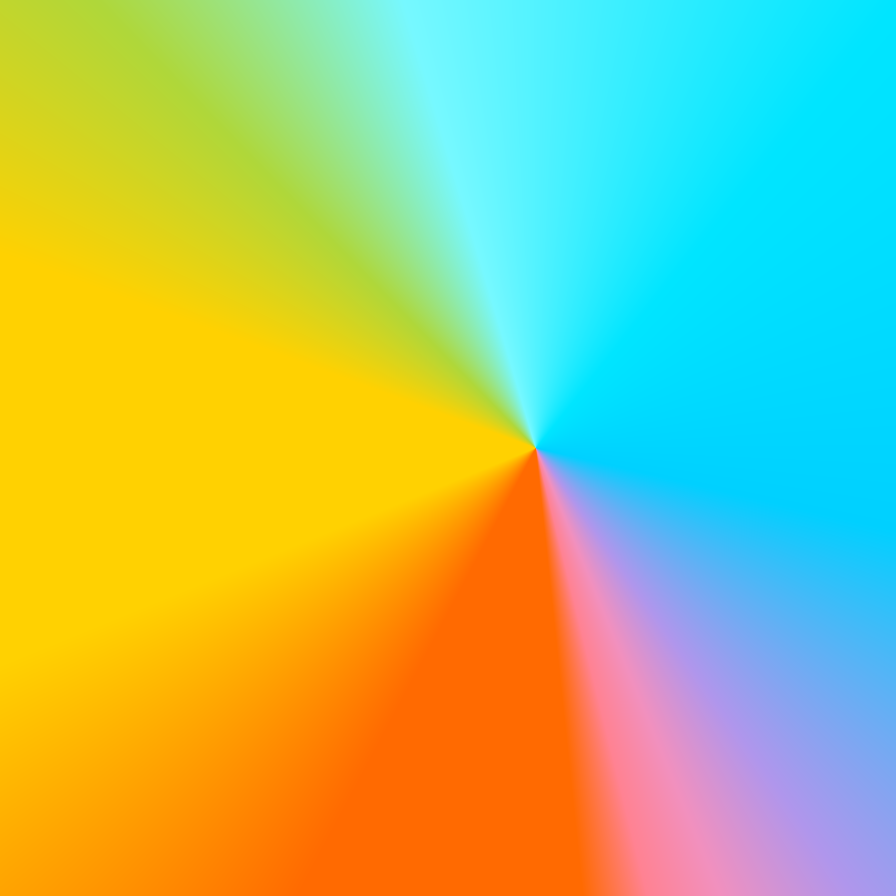
A WebGL 1 fragment shader for this background:

```glsl
precision highp float;
// Draws a conic gradient: a soft wheel of bright colours turning about an off-centre point.

uniform vec2 u_resolution;

// Hub of the wheel, as a fraction of the canvas
const vec2 HUB = vec2(0.598, 0.5);

// Stop angles in degrees, clockwise from straight up
const float ICE_AT = -16.5;
const float CYAN_AT = 39.0;
const float SKY_AT = 103.0;
const float LILAC_AT = 144.7;
const float ROSE_AT = 157.5;
const float CORAL_AT = 166.0;
const float ORANGE_FROM = 174.0;
const float ORANGE_TO = 208.0;
const float YELLOW_FROM = 248.0;
const float YELLOW_TO = 290.0;
const float LIME_AT = 315.5;
const float FULL_TURN = 360.0;

// Stop colours
const vec3 ICE = vec3(0.463, 0.973, 1.0);
const vec3 CYAN = vec3(0.0, 0.898, 1.0);
const vec3 SKY = vec3(0.0, 0.816, 1.0);
const vec3 LILAC = vec3(0.69, 0.588, 0.925);
const vec3 ROSE = vec3(0.945, 0.565, 0.745);
const vec3 CORAL = vec3(1.0, 0.51, 0.573);
const vec3 ORANGE = vec3(1.0, 0.416, 0.004);
const vec3 YELLOW = vec3(1.0, 0.82, 0.004);
const vec3 LIME = vec3(0.686, 0.843, 0.227);

// Subsamples per axis, to smooth the hub
const int SAMPLES = 2;

// Linear progress of x from one stop to the next
float ramp(float from, float to, float x) {
  return clamp((x - from) / (to - from), 0.0, 1.0);
}

// Colour at a clockwise angle; the wheel starts and ends on ICE, so no seam shows
vec3 wheel(float angle) {
  vec3 color = mix(ICE, CYAN, ramp(ICE_AT, CYAN_AT, angle));
  color = mix(color, SKY, ramp(CYAN_AT, SKY_AT, angle));
  color = mix(color, LILAC, ramp(SKY_AT, LILAC_AT, angle));
  color = mix(color, ROSE, ramp(LILAC_AT, ROSE_AT, angle));
  color = mix(color, CORAL, ramp(ROSE_AT, CORAL_AT, angle));
  color = mix(color, ORANGE, ramp(CORAL_AT, ORANGE_FROM, angle));
  color = mix(color, YELLOW, ramp(ORANGE_TO, YELLOW_FROM, angle));
  color = mix(color, LIME, ramp(YELLOW_TO, LIME_AT, angle));
  return mix(color, ICE, ramp(LIME_AT, ICE_AT + FULL_TURN, angle));
}

// Clockwise angle from straight up, wrapped to begin at the ICE stop
float clockwiseAngle(vec2 offset) {
  float angle = degrees(atan(offset.x, offset.y));
  return mod(angle - ICE_AT, FULL_TURN) + ICE_AT;
}

void main() {
  vec3 sum = vec3(0.0);
  float count = float(SAMPLES);
  for (int j = 0; j < SAMPLES; j++) {
    for (int i = 0; i < SAMPLES; i++) {
      vec2 jitter = (vec2(float(i), float(j)) + 0.5) / count - 0.5;
      vec2 position = (gl_FragCoord.xy + jitter) / u_resolution;
      sum += wheel(clockwiseAngle(position - HUB));
    }
  }
  gl_FragColor = vec4(sum / (count * count), 1.0);
}
```
